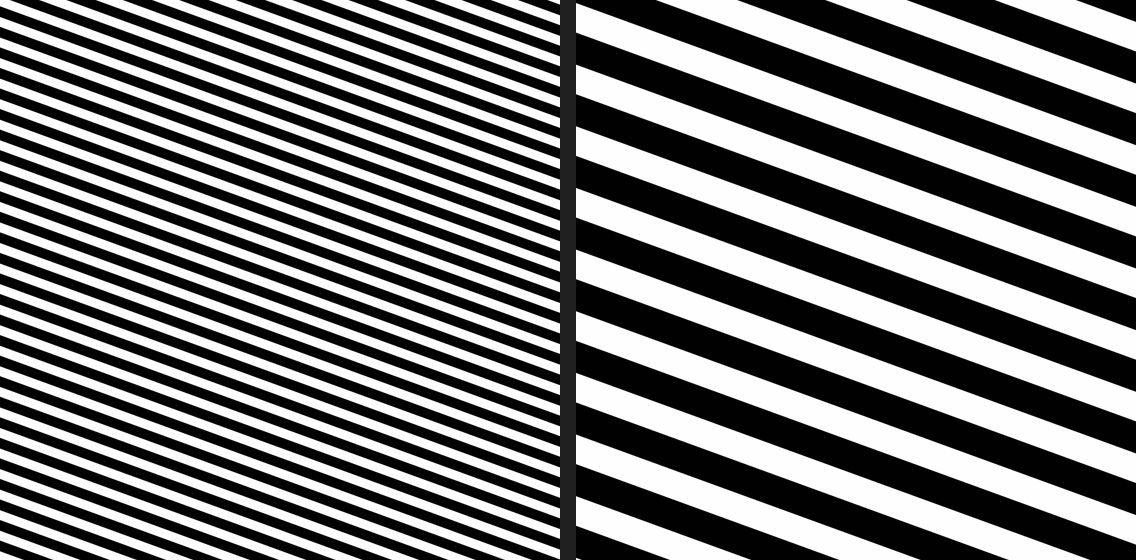
Left, the full canvas; right, a detail of the centre.
Reproduce this pattern procedurally as a WebGL 2 fragment shader.

```glsl
#version 300 es
precision highp float;
// Straight black and white diagonal stripes, falling 20 degrees to the right.

uniform vec2 u_resolution;
out vec4 fragColor;

void main() {
    float side = min(u_resolution.x, u_resolution.y);
    vec2 uv = gl_FragCoord.xy / side;

    // Position across the stripes, counted in periods: 29 per canvas side
    float tilt = radians(20.0);
    float across = 29.0 * dot(uv, vec2(sin(tilt), cos(tilt)));

    // Signed distance to the nearest white stripe, in periods
    float fromCentre = abs(fract(across - 0.185 + 0.5) - 0.5);
    float stripe = fromCentre - 0.24;

    // Soft edge about one and a half pixels wide
    float softness = 0.75 * 29.0 / side;
    float white = 1.0 - smoothstep(-softness, softness, stripe);

    fragColor = vec4(mix(vec3(0.003), vec3(0.997), white), 1.0);
}
```
